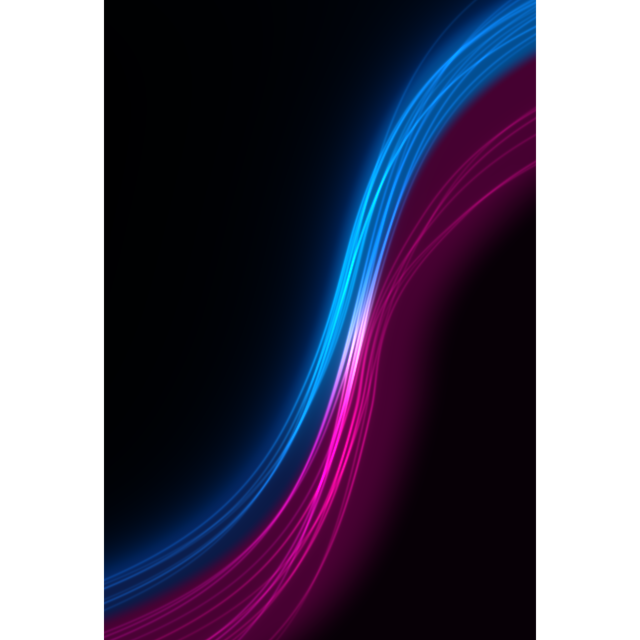
Give the GLSL for this background, as a WebGL 1 fragment shader.

```glsl
precision highp float;
// Neon light strands sweeping in an S-curve over a dark panel with white margins.
// Every strand is a tilted sinh curve x(y); bundles of them share a narrow waist
// and fan out at both ends, over soft blue and magenta fills between such curves.

uniform vec2 u_resolution;

const vec2 PANEL = vec2(0.1625, 0.8375);   // left and right panel edges
const float WAIST_Y = 0.512;               // height where the strands converge
const float TILT = 0.17;                   // horizontal lean of every curve
const float BEND = 0.13;                   // height over which curves flare
const float LINE_WIDTH = 0.0021;
const float GLOW_WIDTH = 0.008;
const int STRANDS = 7;

// Curve shapes: waist x, flare below, flare above
const vec3 OUTER_EDGE = vec3(0.514, 0.022, 0.010);
const vec3 COLOR_SEAM = vec3(0.566, 0.016, 0.018);
const vec3 FAR_EDGE = vec3(0.703, 0.005, 0.062);

const vec3 CYAN = vec3(0.0, 0.84, 1.0);
const vec3 AZURE = vec3(0.06, 0.50, 0.95);
const vec3 MAGENTA = vec3(1.0, 0.06, 0.86);
const vec3 ROSE = vec3(0.85, 0.03, 0.55);
const vec3 BLUE_FILL = vec3(0.01, 0.29, 0.54);
const vec3 INDIGO_FILL = vec3(0.04, 0.10, 0.27);
const vec3 BLUE_HALO = vec3(0.0, 0.17, 0.42);
const vec3 NIGHT_HALO = vec3(0.0, 0.016, 0.055);
const vec3 PLUM_FILL = vec3(0.27, 0.005, 0.19);
const vec3 PLUM_NIGHT = vec3(0.028, 0.0, 0.025);

float hash(float n) {
  n = fract(n * 0.1031);
  n *= n + 33.33;
  n *= n + n;
  return fract(n);
}

float bell(float x, float center, float width) {
  float d = (x - center) / width;
  return exp(-d * d);
}

// Signed distance to a flared curve, positive on its right side
float curveDistance(vec2 p, vec3 shape) {
  float t = p.y - WAIST_Y;
  float flare = mix(shape.y, shape.z, smoothstep(-0.15, 0.15, t));
  float e = exp(t / BEND);
  float x = shape.x + TILT * t + flare * 0.5 * (e - 1.0 / e);
  float slope = TILT + flare * 0.5 * (e + 1.0 / e) / BEND;
  return (p.x - x) / sqrt(1.0 + slope * slope);
}

// Summed light of strands spread over ranges of waist x and flare
float bundle(vec2 p, float seed, vec2 waist, vec2 below, vec2 above) {
  float light = 0.0;
  float width = max(LINE_WIDTH, 0.8 / u_resolution.y);
  for (int i = 0; i < STRANDS; i++) {
    float n = float(i);
    float k = seed + n * 7.0;
    vec3 shape = vec3(
      mix(waist.x, waist.y, (n + 0.5) / float(STRANDS)),
      mix(below.x, below.y, hash(k + 1.0)),
      mix(above.x, above.y, hash(k + 2.0)));
    float d = curveDistance(p, shape);
    float strength = mix(0.4, 1.0, hash(k + 3.0));
    light += strength * (bell(d, 0.0, width) + 0.13 * exp(-abs(d) / GLOW_WIDTH));
  }
  return light;
}

// Soft halos and the two colour fills behind the strands
vec3 backdrop(vec2 p, float t) {
  float outer = curveDistance(p, OUTER_EDGE);
  float seam = curveDistance(p, COLOR_SEAM);
  float far = curveDistance(p, FAR_EDGE);
  float leftOfSeam = 1.0 - smoothstep(-0.014, 0.014, seam);
  float inside = smoothstep(-0.022, 0.016, outer);
  float reach = max(-outer, 0.0);
  vec3 halo = BLUE_HALO * exp(-reach / 0.036) + NIGHT_HALO * exp(-reach / 0.16);
  vec3 fill = mix(INDIGO_FILL, BLUE_FILL, smoothstep(-0.28, -0.02, t));
  vec3 blueSide = mix(halo, fill, inside);
  float plum = 1.0 - smoothstep(-0.065, 0.025, far);
  vec3 plumSide = mix(PLUM_NIGHT, PLUM_FILL, plum);
  return mix(plumSide, blueSide, leftOfSeam);
}

void main() {
  vec2 p = gl_FragCoord.xy / u_resolution;
  float t = p.y - WAIST_Y;
  vec3 color = backdrop(p, t);

  // Cyan bundle on the left, brightest around the waist
  float cyan = bundle(p, 11.0, vec2(0.515, 0.542), vec2(0.014, 0.025), vec2(0.004, 0.017));
  float cyanPeak = bell(t, 0.05, 0.23);
  color += mix(AZURE, CYAN, cyanPeak) * cyan * (0.22 + 0.34 * cyanPeak);

  // Central bundle: cyan above, white hot at the waist, magenta below
  float core = bundle(p, 83.0, vec2(0.552, 0.580), vec2(0.003, 0.014), vec2(0.006, 0.019));
  vec3 coreColor = mix(MAGENTA, AZURE, smoothstep(-0.17, 0.10, t));
  coreColor += vec3(0.75, 0.75, 0.5) * bell(t, -0.045, 0.09);
  color += coreColor * core * (0.20 + 0.38 * bell(t, -0.06, 0.24));

  // Magenta bundle on the right, faint where it fans out
  float rose = bundle(p, 157.0, vec2(0.582, 0.614), vec2(0.003, 0.011), vec2(0.030, 0.078));
  color += ROSE * rose * (0.17 + 0.33 * bell(t, -0.22, 0.16));

  // White margins
  float edge = 0.75 / u_resolution.x;
  float panel = smoothstep(PANEL.x - edge, PANEL.x + edge, p.x)
    * (1.0 - smoothstep(PANEL.y - edge, PANEL.y + edge, p.x));
  gl_FragColor = vec4(mix(vec3(1.0), min(color, 1.0), panel), 1.0);
}
```
